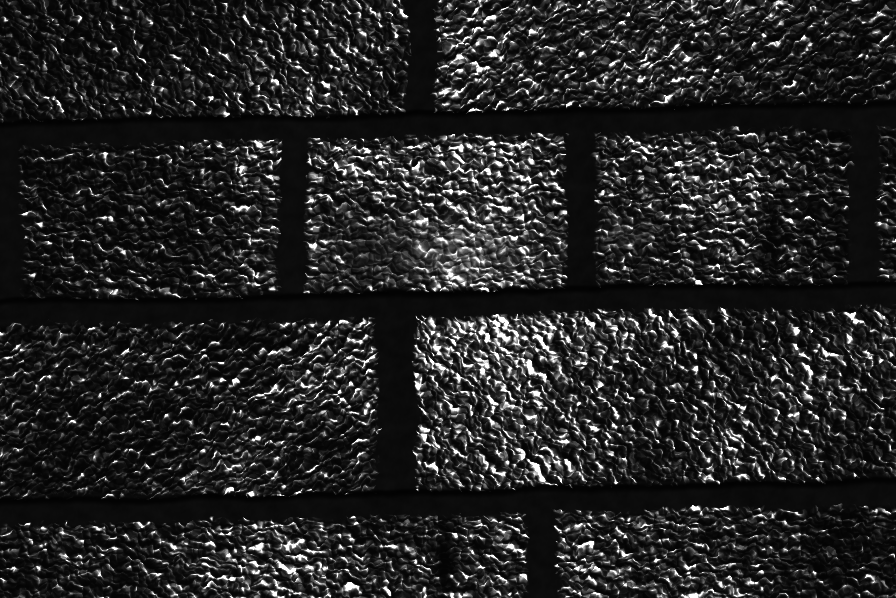
A WebGL 1 fragment shader for this texture:

```glsl
precision highp float;
// Wet black brick wall: four tilted courses of glinting rough stone in dark mortar.
uniform vec2 u_resolution;

const vec3 BED_JOINTS = vec3(0.223, 0.523, 0.856); // heights, measured from the top
const float BED_HALF = 0.021;
const float TILT = 0.022;
const vec3 STONE_TINT = vec3(1.0);
const vec3 MORTAR = vec3(0.043);

vec2 hash2(vec2 p) {
  vec2 k = vec2(dot(p, vec2(127.1, 311.7)), dot(p, vec2(269.5, 183.3)));
  return fract(sin(k) * 43758.5);
}

// Squared distance to the nearest scattered point
float cellular(vec2 p) {
  vec2 cell = floor(p), f = fract(p);
  float nearest = 4.0;
  for (int j = -1; j <= 1; j++) {
    for (int i = -1; i <= 1; i++) {
      vec2 o = vec2(float(i), float(j));
      vec2 r = o + hash2(cell + o) - f;
      nearest = min(nearest, dot(r, r));
    }
  }
  return nearest;
}

// Slope of the pebbled surface toward the light
float facing(vec2 p, vec2 lightDir) {
  vec2 e = 0.25 * lightDir;
  return cellular(p + e) - cellular(p - e);
}

// Layered sines, roughly -1 to 1
float waves(vec2 p) {
  float sum = 0.0, amp = 0.5;
  for (int i = 0; i < 4; i++) {
    sum += amp * sin(p.x + 1.7 * sin(p.y)) * cos(p.y - 1.3 * sin(0.7 * p.x));
    p = mat2(1.5, 1.1, -1.1, 1.5) * p + 2.3;
    amp *= 0.6;
  }
  return sum;
}

float blob(vec2 p, vec2 center, vec2 radius) {
  vec2 d = (p - center) / radius;
  return exp(-dot(d, d));
}

// Signed offset from the closest bed joint
float bedOffset(float y) {
  vec3 d = y - BED_JOINTS;
  float best = abs(d.x) < abs(d.y) ? d.x : d.y;
  return abs(best) < abs(d.z) ? best : d.z;
}

// Head joints of a course: first position, spacing, half width
vec3 courseLayout(float row) {
  if (row < 0.5) return vec3(0.707, 1.7, 0.025);
  if (row < 1.5) return vec3(0.012, 0.479, 0.023);
  if (row < 2.5) return vec3(0.664, 1.7, 0.034);
  return vec3(0.908, 1.7, 0.025);
}

float headDistance(float x, vec3 layout) {
  float d = mod(x - layout.x + 0.5 * layout.y, layout.y) - 0.5 * layout.y;
  return abs(d) - layout.z;
}

// Log brightness of the stone grain, streaked along an angle
float stoneGrain(vec2 p, float angle) {
  float c = cos(angle), s = sin(angle);
  vec2 warp = vec2(waves(p * 46.0), waves(p.yx * 53.0 + 9.0));
  vec2 q = mat2(c, -s, s, c) * p + 0.009 * warp;
  vec2 lightDir = normalize(vec2(0.45, -1.0));
  float coarse = facing(q * vec2(48.0, 70.0), lightDir);
  float fine = facing(q * vec2(98.0, 122.0) + 17.0, lightDir);
  float clumps = waves(q * vec2(62.0, 85.0) + 5.0);
  return 2.1 * coarse + 2.2 * fine + 0.8 * clumps;
}

void main() {
  vec2 p = gl_FragCoord.xy / u_resolution.y;
  p.x *= 1.5 * u_resolution.y / u_resolution.x;
  p.y = 1.0 - p.y;

  // Courses and bricks
  float y = p.y + TILT * p.x + 0.006 * waves(p * 13.0);
  float x = p.x + 0.010 * waves(p * 21.0 + 4.0);
  float row = dot(step(BED_JOINTS, vec3(y)), vec3(1.0));
  vec3 layout = courseLayout(row);
  float column = floor((x - layout.x) / layout.y);
  float bed = bedOffset(y);

  // Grain, with its direction changing from brick to brick
  float grain = stoneGrain(p, 0.6 * sin(1.6 * row + 3.1 * column - 1.6));
  float inside = min(abs(bed) - BED_HALF, headDistance(x, layout));
  float face = smoothstep(-0.002, 0.008, inside + 0.002 * grain);

  // Light pooled in the middle, with wet patches and soot
  float glow = 0.42 + 0.95 * exp(-pow((p.x - 0.78) / 0.42, 2.0));
  glow += 1.7 * blob(p, vec2(0.82, 0.61), vec2(0.14, 0.10));
  glow += 1.1 * blob(p, vec2(0.74, 0.28), vec2(0.19, 0.06));
  glow += 0.7 * blob(p, vec2(0.95, 0.94), vec2(0.12, 0.08));
  glow += 0.5 * blob(p, vec2(0.53, 0.62), vec2(0.12, 0.10));
  glow *= exp(0.9 * waves(p * 9.0 + 1.0));
  glow *= 1.0 - 0.95 * blob(p, vec2(1.29, 0.41), vec2(0.025, 0.06));
  glow *= 1.0 - 0.97 * blob(p, vec2(0.745, 0.94), vec2(0.028, 0.09));

  // Worn areas are greyer and flatter
  float worn = blob(p, vec2(0.72, 0.42), vec2(0.23, 0.07));
  worn = max(worn, blob(p, vec2(1.05, 0.39), vec2(0.06, 0.03)));
  float stone = 0.088 * glow * (1.0 + 0.9 * worn) * exp(grain * mix(1.75, 0.85, worn));

  // Mortar, shadowed just below each course
  float shadow = smoothstep(-0.026, -0.019, bed) * (1.0 - smoothstep(-0.017, -0.006, bed));
  vec3 mortar = MORTAR * (1.0 - 0.75 * shadow) * (1.0 + 0.3 * waves(p * 70.0));

  vec3 color = mix(mortar, STONE_TINT * (0.014 + stone), face);
  gl_FragColor = vec4(clamp(color, 0.0, 1.0), 1.0);
}
```
